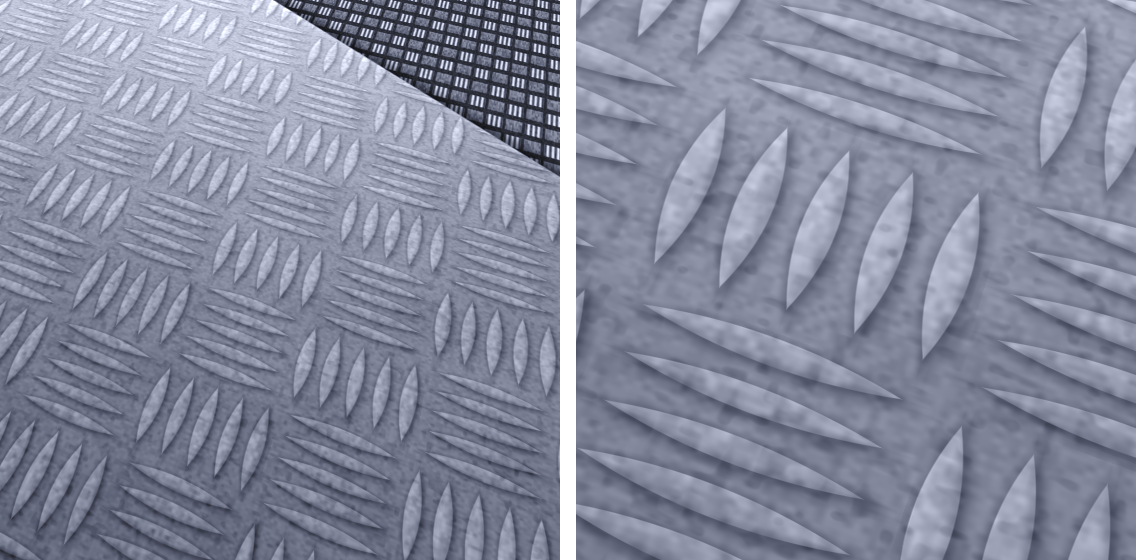
Left: the whole. Right: its middle third, enlarged.
A Shadertoy shader for this texture:

```glsl
// Embossed metal tread plate seen in perspective, with a woven mat in the far corner.
// A homography maps the canvas to plate cells; each cell holds five pointed bars,
// upright or lying in checkerboard order, lit from the upper left.

float hash(vec2 p) {
    vec3 q = fract(p.xyx * 0.1031);
    q += dot(q, q.yzx + 33.33);
    return fract((q.x + q.y) * q.z);
}

float noise(vec2 p) {
    vec2 i = floor(p), f = fract(p);
    f = f * f * (3.0 - 2.0 * f);
    return mix(mix(hash(i), hash(i + vec2(1, 0)), f.x),
               mix(hash(i + vec2(0, 1)), hash(i + vec2(1, 1)), f.x), f.y);
}

// Canvas position to plate cells: x runs right, y runs towards the viewer
vec2 toPlate(vec2 p) {
    mat3 view = mat3(0.1630, -0.0878, -0.0447,
                    -0.0882, -0.1657, -0.0850,
                     0.4779,  0.5313,  1.0);
    vec3 h = inverse(view) * vec3(p, 1.0);
    return h.xy / h.z;
}

// x: signed distance to the nearest bar, y: offset across it, z: 1 if upright
vec3 treadBar(vec2 plate) {
    vec2 cell = floor(plate + 0.5);
    vec2 local = plate - cell;
    float upright = 1.0 - mod(cell.x + cell.y, 2.0);
    if (upright < 0.5) local = local.yx;
    float index = clamp(floor(local.x / 0.21 + 0.5), -2.0, 2.0);
    local.x -= index * 0.21;
    float vary = hash(cell * 7.0 + index + 90.0);
    float along = local.y / (0.385 + 0.02 * vary);
    float halfWidth = (0.053 + 0.008 * vary) * (1.0 - along * along);
    return vec3(abs(local.x) - halfWidth, local.x, upright);
}

// Brightness of the metal plate
float plateTone(vec2 p, vec2 plate, float aa) {
    // Broad sheen, brightest at the far edge
    float tone = 0.385 + 0.10 * p.y + 0.26 * p.y * p.y + 0.06 * p.x * (1.0 - p.y);
    vec2 glow = p - vec2(0.48, 0.95);
    tone += 0.07 * exp(-9.0 * dot(glow, glow));
    tone += 0.05 * (noise(plate * 2.3 + 40.0) - 0.5);

    // Fine grain and small dark pits
    float grain = noise(plate * 38.0 + 300.0) - 0.5;
    float pits = smoothstep(0.62, 0.9, noise(plate * 21.0 + 700.0));
    tone += 0.08 * grain - 0.06 * pits;

    // Shadow, dark outline, then the raised face
    vec3 bar = treadBar(plate);
    float shade = treadBar(plate - vec2(0.025, 0.03)).x;
    tone -= 0.10 * (1.0 - smoothstep(-0.02, 0.045, shade));
    tone -= 0.07 * (1.0 - smoothstep(0.0, 0.035, abs(bar.x)));
    float face = 1.0 - smoothstep(-aa, aa, bar.x);
    float lift = mix(0.17, 0.22, bar.z) - 0.7 * bar.y;
    float scuff = noise(plate * vec2(34.0, 19.0) + 150.0) - 0.5;
    tone += face * (lift + 0.11 * scuff);
    return tone;
}

// Brightness of the woven mat: striped knots alternating with soft pads
float matTone(vec2 plate, float aa) {
    vec2 q = plate * vec2(2.4, 3.0);
    float row = floor(q.y);
    q.x += 0.5 * mod(row, 2.0);
    float strand = 0.5 + 0.5 * cos(q.x * 50.265);
    vec2 f = vec2(fract(q.x * 2.0), fract(q.y)) - 0.5;
    float knot = mod(floor(q.x * 2.0), 2.0);
    float blur = 0.08 + 2.0 * aa;
    float body = (1.0 - smoothstep(0.47 - blur, 0.47, abs(f.x)))
               * (1.0 - smoothstep(0.40 - blur, 0.40, abs(f.y)));
    float thread = noise(q * vec2(26.0, 7.0) + 500.0);
    float pad = 0.32 + 0.24 * thread - 0.15 * f.y;
    float stripes = 0.20 + 0.62 * strand + 0.12 * thread;
    return mix(0.13 + 0.08 * thread, mix(pad, stripes, knot), body);
}

void mainImage(out vec4 fragColor, in vec2 fragCoord) {
    vec2 p = fragCoord / iResolution.xy;
    vec2 plate = toPlate(p);
    float aa = 0.5 * length(fwidth(plate));

    // Straight cut edge of the plate, positive on the mat side
    float edge = (p.y - 1.0 + 0.617 * (p.x - 0.488)) / 1.175;
    float pixel = 1.0 / iResolution.y;
    float metal = plateTone(p, plate, aa);
    metal += 0.08 * (1.0 - smoothstep(0.0, 0.012, abs(edge)));
    float weave = matTone(plate, aa) * mix(0.5, 1.0, smoothstep(0.0, 0.025, edge));
    float tone = mix(metal, weave, smoothstep(-pixel, pixel, edge));

    // Cool blue-grey tint
    vec3 color = tone + vec3(0.0, 0.02, 0.10) * smoothstep(0.0, 0.35, tone);
    fragColor = vec4(clamp(color, 0.0, 1.0), 1.0);
}
```
